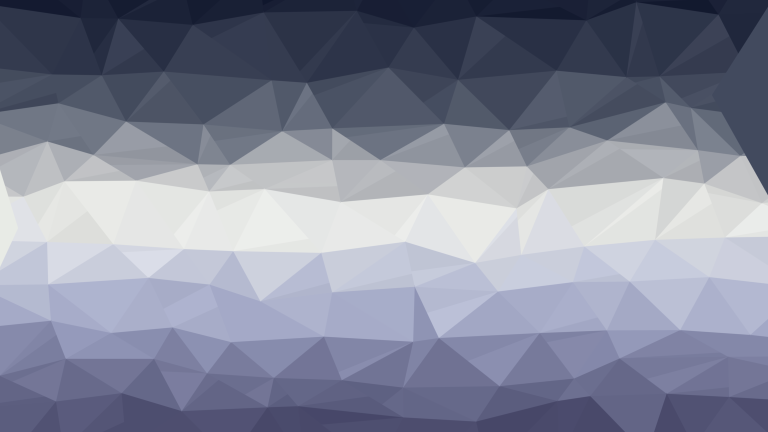
A Shadertoy shader for this background:

```glsl
// Low-poly backdrop: faceted bands from slate violet through pale mist to night blue.

const float CELL_WIDTH = 0.165;            // lengths are fractions of canvas height
const vec2  JITTER = vec2(0.115, 0.05);    // full range of vertex scatter
const float WAVE = 0.012;                  // slow rise and fall of the rows
const float TONE_SHIFT = 0.060;            // palette offset between facets
const float LIGHT_SHIFT = 0.035;           // brightness offset between facets
const float CREASE_SHARE = 0.35;           // share of facets with a faint fold
const float CREASE_LIGHT = 0.014;
const vec3  SPIKE_COLOR = vec3(0.26, 0.29, 0.37);
const vec3  GLINT_COLOR = vec3(0.91, 0.92, 0.90);

const int ROWS = 12;
const float ROW_HEIGHT[ROWS] = float[](
    -0.06, 0.06, 0.14, 0.225, 0.325, 0.43,
    0.55, 0.64, 0.725, 0.83, 0.965, 1.07);

// Evenly spaced colours, bottom to top
const int STOPS = 15;
const vec3 PALETTE[STOPS] = vec3[](
    vec3(0.29, 0.29, 0.42), vec3(0.38, 0.39, 0.52), vec3(0.46, 0.47, 0.60),
    vec3(0.56, 0.58, 0.71), vec3(0.67, 0.69, 0.80), vec3(0.76, 0.78, 0.85),
    vec3(0.84, 0.85, 0.885), vec3(0.91, 0.915, 0.90), vec3(0.78, 0.785, 0.79),
    vec3(0.60, 0.615, 0.65), vec3(0.40, 0.43, 0.49), vec3(0.28, 0.31, 0.38),
    vec3(0.225, 0.25, 0.33), vec3(0.155, 0.185, 0.265), vec3(0.09, 0.115, 0.20));

float hash(vec2 p) {
    vec3 q = fract(vec3(p.xyx) * 0.1031);
    q += dot(q, q.yzx + 33.33);
    return fract((q.x + q.y) * q.z);
}

vec3 palette(float height) {
    float s = clamp(height, 0.0, 0.9999) * float(STOPS - 1);
    int i = int(s);
    return mix(PALETTE[i], PALETTE[i + 1], fract(s));
}

float cross2(vec2 a, vec2 b) { return a.x * b.y - a.y * b.x; }

// Signed distance from a line, positive on its left
float lineSide(vec2 p, vec2 a, vec2 b) {
    return cross2(b - a, p - a) / max(length(b - a), 1e-4);
}

float triangleMask(vec2 p, vec2 a, vec2 b, vec2 c, float blur) {
    float turn = sign(cross2(b - a, c - a));
    float inside = turn * lineSide(p, a, b);
    inside = min(inside, turn * lineSide(p, b, c));
    inside = min(inside, turn * lineSide(p, c, a));
    return smoothstep(-blur, blur, inside);
}

// Staggered, scattered mesh vertex
vec2 meshVertex(float column, int row) {
    vec2 id = vec2(column, float(row));
    vec2 scatter = vec2(hash(id + 17.3), hash(id + 61.7)) - 0.5;
    float x = (column + 0.5 * float(row & 1)) * CELL_WIDTH;
    float wave = WAVE * (sin(4.1 * x + 1.0) + 0.5 * sin(9.7 * x));
    return vec2(x, ROW_HEIGHT[row] + wave) + JITTER * scatter;
}

// Adds one facet as premultiplied colour and coverage
void addFacet(inout vec4 sum, vec2 p, vec2 a, vec2 b, vec2 c, vec2 id, float blur) {
    float mask = triangleMask(p, a, b, c, blur);
    if (mask <= 0.0) return;
    float tone = hash(id + 5.1) - 0.5;
    float light = hash(id + 29.4) - 0.5;
    vec3 color = palette((a.y + b.y + c.y) / 3.0 + TONE_SHIFT * tone);
    color += LIGHT_SHIFT * light;
    // Faint fold from a corner to the opposite edge
    vec2 foot = mix(b, c, 0.15 + 0.7 * hash(id + 83.2));
    float fold = smoothstep(-blur, blur, lineSide(p, a, foot)) - 0.5;
    color += 2.0 * CREASE_LIGHT * fold * step(hash(id + 47.9), CREASE_SHARE);
    sum += vec4(color, 1.0) * mask;
}

void mainImage(out vec4 fragColor, in vec2 fragCoord) {
    vec2 p = fragCoord / iResolution.y;
    float blur = 0.7 / iResolution.y;
    float aspect = iResolution.x / iResolution.y;
    vec4 sum = vec4(palette(p.y), 1.0) * 1e-4;

    // Mesh cells, each split along its shorter diagonal
    for (int row = 0; row < ROWS - 1; row++) {
        if (p.y < ROW_HEIGHT[row] - 0.06 || p.y > ROW_HEIGHT[row + 1] + 0.06) continue;
        for (int k = -1; k <= 1; k++) {
            float column = floor(p.x / CELL_WIDTH) + float(k);
            vec2 a = meshVertex(column, row);
            vec2 b = meshVertex(column + 1.0, row);
            vec2 c = meshVertex(column + 1.0, row + 1);
            vec2 d = meshVertex(column, row + 1);
            vec2 id = vec2(column, float(row)) * 2.0 + 101.0;
            bool rising = distance(a, c) < distance(b, d);
            addFacet(sum, p, a, b, rising ? c : d, id, blur);
            addFacet(sum, p, c, d, rising ? a : b, id + 0.7, blur);
        }
    }
    vec3 color = sum.rgb / sum.a;

    // Dark spike on the right border, pale glint on the left
    vec2 r = p - vec2(aspect, 0.0);
    float spike = triangleMask(r, vec2(-0.13, 0.78), vec2(0.01, 1.0), vec2(0.01, 0.53), blur);
    float glint = triangleMask(p, vec2(-0.01, 0.64), vec2(0.042, 0.472), vec2(-0.01, 0.36), blur);
    color = mix(color, SPIKE_COLOR, spike);
    color = mix(color, GLINT_COLOR, glint);
    fragColor = vec4(color, 1.0);
}
```
